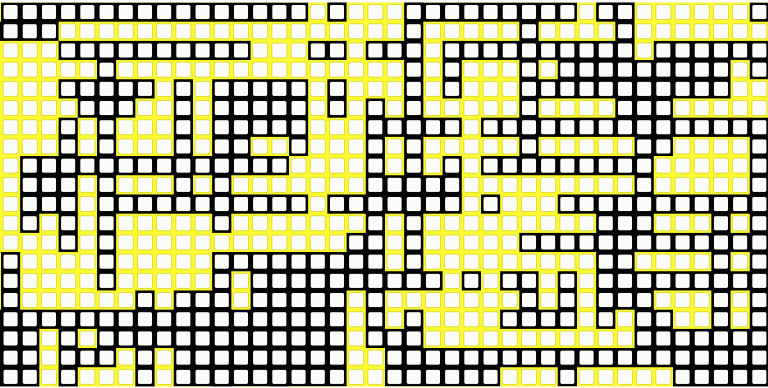
Write a Shadertoy shader that draws this pattern.

```glsl
// Grid of rounded white tiles whose grout forms a maze of black paths on yellow.

const vec2  GRID         = vec2(40.0, 20.0);   // tiles across and down
const vec2  GRID_OFFSET  = vec2(0.05, 0.08);   // grid origin, in tiles
const float TILE_HALF    = 0.366;              // half width of a tile face
const float TILE_RADIUS  = 0.09;
const float RIM_WIDTH    = 0.05;
const float RIM_STRENGTH = 0.24;
const float EDGE_BLUR    = 0.9;                // edge softness, in pixels
const int   STROKES      = 200;                // painted paths and blocks
const float BLACK_SHARE  = 0.58;
const float ACROSS_SHARE = 0.47;               // strokes running sideways
const float BLOCK_SHARE  = 0.05;               // strokes that are solid blocks
const float LANE_SHARE   = 0.6;                // strokes kept to alternate lanes
const vec3  WHITE        = vec3(0.985, 0.985, 0.975);
const vec3  YELLOW       = vec3(0.985, 0.975, 0.19);
const vec3  BLACK        = vec3(0.02);
const vec3  RIM          = vec3(0.50, 0.49, 0.42);

vec3 hash3(uint n) {
    uvec3 v = uvec3(n, n + 17u, n + 59u) * 1664525u + 1013904223u;
    v.x += v.y * v.z; v.y += v.z * v.x; v.z += v.x * v.y;
    v ^= v >> 16u;
    v.x += v.y * v.z; v.y += v.z * v.x; v.z += v.x * v.y;
    return vec3(v >> 8u) / 16777216.0;
}

float roundedBox(vec2 p, float halfSize, float radius) {
    vec2 q = abs(p) - halfSize + radius;
    return length(max(q, 0.0)) + min(max(q.x, q.y), 0.0) - radius;
}

// Blackness of the four cells with lower-left cell index c; later strokes win.
vec4 groutMask(vec2 c) {
    vec4 x = c.x + vec4(0.0, 1.0, 0.0, 1.0);
    vec4 y = c.y + vec4(0.0, 0.0, 1.0, 1.0);
    vec4 mask = vec4(0.0);
    for (int i = 0; i < STROKES; i++) {
        vec3 h = hash3(uint(i) * 3u + 7u);
        vec3 k = hash3(uint(i) * 5u + 4001u);
        float ink = step(h.x, BLACK_SHARE);

        // Evenly spread centres, loosened by a random shift
        vec2 centre = fract(float(i) * vec2(0.7549, 0.5698) + 0.12 * k.xy) * GRID;
        vec2 size = floor(vec2(3.0 + 3.0 * k.z, 3.0 + 2.0 * h.z));
        bool block = h.y > 1.0 - BLOCK_SHARE;
        bool across = h.y < ACROSS_SHARE;
        if (!block) {
            size = across ? vec2(floor(3.0 + 7.0 * h.z), 1.0)
                          : vec2(1.0, floor(3.0 + 5.0 * h.z));
        }
        vec2 lo = floor(centre - 0.5 * size + 0.5);

        // Most black and yellow paths take alternate lanes
        if (!block && k.z < LANE_SHARE) {
            if (across) lo.y = 2.0 * floor(0.5 * centre.y) + ink;
            else        lo.x = 2.0 * floor(0.5 * centre.x) + ink;
        }
        vec2 hi = lo + size - 1.0;
        vec4 inside = step(lo.x, x) * step(x, vec4(hi.x))
                    * step(lo.y, y) * step(y, vec4(hi.y));
        mask = mix(mask, vec4(ink), inside);
    }
    return mask;
}

void mainImage(out vec4 fragColor, in vec2 fragCoord) {
    float pixel = GRID.x / iResolution.x;
    float blur = EDGE_BLUR * pixel;
    vec2 p = fragCoord * pixel - GRID_OFFSET;

    // Grout colour, blended at cell borders
    vec2 corner = floor(p - 0.5);
    vec2 blend = clamp((p - corner - 1.0) / blur + 0.5, 0.0, 1.0);
    vec4 m = groutMask(corner);
    float black = mix(mix(m.x, m.y, blend.x), mix(m.z, m.w, blend.x), blend.y);
    vec3 colour = mix(YELLOW, BLACK, black);

    // Faint rim on yellow grout, then the tile face over its inner half
    float d = roundedBox(fract(p) - 0.5, TILE_HALF, TILE_RADIUS);
    float rim = clamp((RIM_WIDTH - abs(d)) / blur + 0.5, 0.0, 1.0);
    colour = mix(colour, RIM, RIM_STRENGTH * rim * (1.0 - black));
    colour = mix(colour, WHITE, clamp(0.5 - d / blur, 0.0, 1.0));

    // Pale margin above and below the grid
    float margin = max(-p.y, p.y - GRID.y);
    colour = mix(colour, WHITE, clamp(margin / blur + 0.5, 0.0, 1.0));

    fragColor = vec4(colour, 1.0);
}
```
